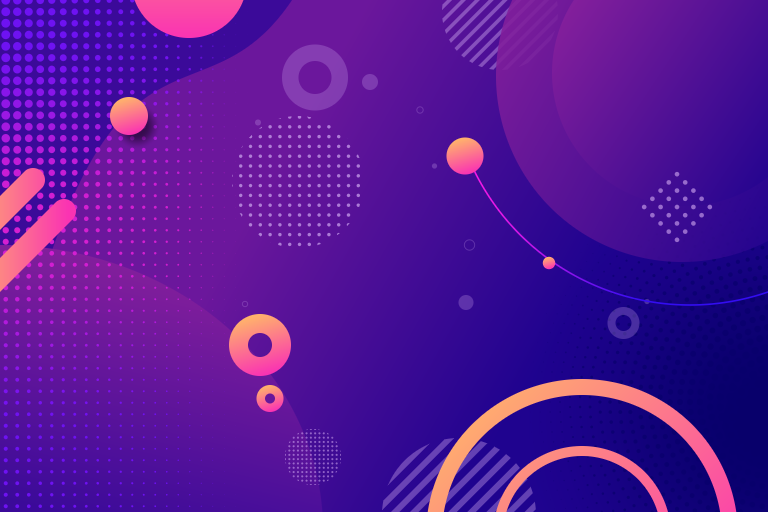
Reproduce this background procedurally as a Shadertoy shader.

```glsl
// Abstract violet backdrop with warm gradient shapes, halftone dots and stripes.

const vec3 ORANGE = vec3(1.0, 0.70, 0.42);
const vec3 PINK = vec3(0.98, 0.20, 0.70);
const vec3 PURPLE = vec3(0.42, 0.09, 0.61);
const vec3 PLUM = vec3(0.51, 0.12, 0.61);
const vec3 INDIGO = vec3(0.23, 0.04, 0.60);
const vec3 BLUE = vec3(0.12, 0.01, 0.56);
const vec3 NIGHT = vec3(0.03, 0.0, 0.42);
const vec3 LAVENDER = vec3(0.78, 0.62, 0.92);
const float TAU = 6.28318;

// Coverage of a signed distance, softened over one screen pixel.
float fill(float d, float px) { return clamp(0.5 - d / px, 0.0, 1.0); }

float disc(vec2 q, float r) { return length(q) - r; }

float ring(vec2 q, float outer, float inner) {
    return max(length(q) - outer, inner - length(q));
}

float capsule(vec2 p, vec2 a, vec2 b, float r) {
    vec2 ab = b - a;
    return length(p - a - ab * clamp(dot(p - a, ab) / dot(ab, ab), 0.0, 1.0)) - r;
}

float dotGrid(vec2 q, float cell, float r) {
    return length((fract(q / cell) - 0.5) * cell) - r;
}

float stripes(vec2 q, float period, float width) {
    float s = (q.x - q.y) * 0.7071;
    return abs(fract(s / period) - 0.5) * period - 0.5 * width;
}

vec3 warm(float t) { return mix(PINK, ORANGE, clamp(t, 0.0, 1.0)); }

// Warm ball, or a donut when the hole is positive.
vec3 addBall(vec3 col, vec2 q, float r, float hole, float px) {
    float tone = 0.5 + dot(q, vec2(-0.15, 0.5)) / r;
    return mix(col, warm(tone), fill(ring(q, r, hole), px));
}

vec3 backdrop(vec2 p, float px) {
    float slope = 0.267 * p.x - 0.15 * p.y - 0.22;
    vec3 col = mix(PURPLE, BLUE, clamp(slope, 0.0, 1.0));
    col = mix(NIGHT, col, smoothstep(0.2, 2.5, length(p - vec2(7.7, 0.9))));
    // Wavy upper left border
    float u = p.x - 1.9;
    float wave = p.y - (4.37 + u * (0.4 + u * (0.4 * u - 0.08)));
    float steep = length(vec2(1.0, 0.4 + u * (1.2 * u - 0.16)));
    col = mix(INDIGO, col, fill(wave / steep, px));
    // Lower left hill
    vec2 axes = vec2(3.23, 2.85);
    float hill = (length((p - vec2(0.0, -0.18)) / axes) - 1.0) * axes.y;
    vec3 hillCol = mix(INDIGO, PLUM, clamp(0.38 * p.y + 0.09 * p.x - 0.05, 0.0, 1.0));
    return mix(col, hillCol, fill(hill, px));
}

vec3 addHalftones(vec3 col, vec2 p, float px) {
    // Left: dots shrink towards the right
    float cell = 0.115;
    vec2 mid = (floor(p / cell) + 0.5) * cell;
    float fade = clamp(1.0 - mid.x / 2.6, 0.0, 1.0);
    float r = 0.045 * fade * mix(0.45, 1.0, smoothstep(1.5, 4.2, mid.y));
    vec3 tint = mix(vec3(0.83, 0.12, 0.82), vec3(0.43, 0.07, 0.95),
                    smoothstep(0.2, 2.0, abs(mid.y - 2.8)));
    col = mix(col, tint, fill(dotGrid(p, cell, r), px) * smoothstep(0.0, 0.35, fade));
    // Right: dark dots on concentric rings
    vec2 q = p - vec2(7.75, 1.1);
    float gap = 0.1, k = floor(length(q) / gap);
    float count = floor(TAU * (k + 0.5));
    vec2 polar = vec2(length(q) / gap, atan(q.y, q.x) / TAU * count);
    float shrink = clamp(1.0 - k * gap / 2.6, 0.0, 1.0);
    return mix(col, NIGHT, 0.65 * fill(dotGrid(polar * gap, gap, 0.045 * shrink), px) * smoothstep(0.0, 0.3, shrink));
}

// Faint discs and rings: centre, outer radius, inner radius.
vec3 addBubbles(vec3 col, vec2 p, float px) {
    vec4 bubbles[10] = vec4[10](
        vec4(3.15, 4.345, 0.33, 0.165), vec4(3.70, 4.30, 0.08, 0.0),
        vec4(4.66, 2.095, 0.075, 0.0), vec4(6.235, 1.89, 0.16, 0.08),
        vec4(4.20, 4.02, 0.036, 0.027), vec4(4.695, 2.67, 0.056, 0.047),
        vec4(2.45, 2.08, 0.031, 0.022), vec4(4.345, 3.46, 0.026, 0.0),
        vec4(6.47, 2.105, 0.026, 0.0), vec4(2.58, 3.895, 0.03, 0.0));
    for (int i = 0; i < 10; i++) {
        vec4 b = bubbles[i];
        col = mix(col, LAVENDER, 0.28 * fill(ring(p - b.xy, b.z, b.w), px));
    }
    return col;
}

void mainImage(out vec4 fragColor, in vec2 fragCoord) {
    vec2 p = fragCoord / iResolution.xy * vec2(7.68, 5.12);
    float px = 5.12 / iResolution.y;
    vec3 col = addHalftones(backdrop(p, px), p, px);

    // Striped discs
    vec2 q = p - vec2(5.0, 5.0);
    col = mix(col, LAVENDER, 0.45 * fill(max(disc(q, 0.58), stripes(q, 0.098, 0.036)), px));
    q = p - vec2(4.59, -0.03);
    col = mix(col, LAVENDER, 0.4 * fill(max(disc(q, 0.77), stripes(q, 0.135, 0.06)), px));

    // Nested large discs fading to the lower right
    q = p - vec2(6.82, 4.36);
    float glow = clamp(0.5 + dot(q, vec2(-0.25, 0.13)), 0.0, 1.0);
    col = mix(col, mix(BLUE, PLUM, glow), 0.88 * fill(disc(q, 1.86), px));
    q = p - vec2(6.85, 4.39);
    glow = clamp(0.53 + dot(q, vec2(-0.3, 0.2)), 0.0, 1.0);
    col = mix(col, mix(BLUE, PLUM, glow), fill(disc(q, 1.33), px));

    // Dotted discs and diamond
    q = p - vec2(2.98, 3.30);
    float d = max(disc(q, 0.66), dotGrid(p - vec2(3.044, 2.921), 0.098, 0.017));
    col = mix(col, LAVENDER, 0.75 * fill(d, px));
    q = p - vec2(3.13, 0.55);
    col = mix(col, LAVENDER, 0.6 * fill(max(disc(q, 0.28), dotGrid(q, 0.043, 0.01)), px));
    q = mat2(0.7071, 0.7071, -0.7071, 0.7071) * (p - vec2(6.77, 3.05));
    d = max(max(abs(q.x), abs(q.y)) - 0.29, dotGrid(q + 0.058, 0.116, 0.023));
    col = mix(col, LAVENDER, 0.65 * fill(d, px));
    col = addBubbles(col, p, px);

    // Thin orbit with its two balls
    q = p - vec2(6.9, 4.475);
    d = max(max(abs(length(q) - 2.405) - 0.008, q.y + 0.9), 4.6 - p.x);
    vec3 orbit = mix(vec3(0.95, 0.1, 0.9), vec3(0.2, 0.05, 0.95), smoothstep(4.7, 6.6, p.x));
    col = mix(col, orbit, fill(d, px));
    col = addBall(col, p - vec2(4.65, 3.56), 0.185, 0.0, px);
    col = addBall(col, p - vec2(5.49, 2.49), 0.062, 0.0, px);

    // Concentric arches
    q = p - vec2(5.82, -0.23);
    d = min(ring(q, 1.56, 1.40), ring(q, 0.89, 0.79));
    col = mix(col, warm(0.45 + dot(q, vec2(-0.22, 0.22))), fill(d, px));

    // Donuts, top disc, and the ball with its shadow
    col = addBall(col, p - vec2(2.60, 1.67), 0.31, 0.12, px);
    col = addBall(col, p - vec2(2.70, 1.135), 0.135, 0.05, px);
    col = mix(col, warm(0.6 * (p.y - 4.74)), fill(disc(p - vec2(1.89, 5.32), 0.58), px));
    col *= 1.0 - 0.5 * smoothstep(0.24, 0.08, length(p - vec2(1.37, 3.86)));
    col = addBall(col, p - vec2(1.29, 3.96), 0.19, 0.0, px);

    // Slanted bars
    d = min(capsule(p, vec2(0.33, 3.32), vec2(-0.5, 2.49), 0.12),
            capsule(p, vec2(0.64, 3.01), vec2(-0.5, 1.87), 0.12));
    col = mix(col, warm(0.65 - 0.95 * p.x), fill(d, px));
    fragColor = vec4(col, 1.0);
}
```
